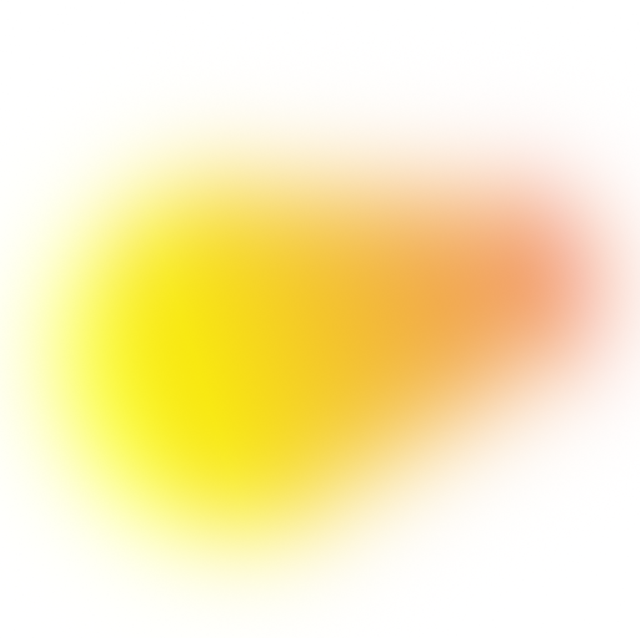
Reproduce this background procedurally as a Shadertoy shader.

```glsl
// Soft blurred blob fading from yellow to orange and peach on white.

// Signed distance to a tapered capsule from a to b, with a rounded central ridge.
float taperedCapsule(vec2 p, vec2 a, vec2 b, float ra, float rb) {
    float len = length(b - a);
    vec2 axis = (b - a) / len;
    p -= a;
    float side = dot(p, vec2(-axis.y, axis.x));
    vec2 q = vec2(sqrt(side * side + 0.0015), dot(p, axis));
    float slope = (ra - rb) / len;
    float rise = sqrt(1.0 - slope * slope);
    float along = dot(q, vec2(-slope, rise));
    if (along < 0.0) return length(q) - ra;
    if (along > rise * len) return length(q - vec2(0.0, len)) - rb;
    return dot(q, vec2(rise, slope)) - ra;
}

// Approximate Gaussian edge: 1 inside, 0 outside.
float blurredEdge(float dist, float sigma) {
    float x = dist / sigma;
    return 1.0 / (1.0 + exp(1.6 * x + 0.07 * x * x * x));
}

// Colour ramp along the slightly tilted axis of the blob.
vec3 warmRamp(float t) {
    vec3 color = mix(vec3(0.98, 0.99, 0.10), vec3(0.972, 0.91, 0.06), smoothstep(0.22, 0.42, t));
    color = mix(color, vec3(0.956, 0.773, 0.16), clamp((t - 0.42) / 0.206, 0.0, 1.0));
    color = mix(color, vec3(0.945, 0.66, 0.27), clamp((t - 0.626) / 0.184, 0.0, 1.0));
    return mix(color, vec3(0.945, 0.56, 0.42), clamp((t - 0.81) / 0.22, 0.0, 1.0));
}

float hash(vec2 p) {
    return fract(sin(dot(p, vec2(12.9898, 78.233))) * 43758.5453);
}

void mainImage(out vec4 fragColor, in vec2 fragCoord) {
    vec2 uv = fragCoord / iResolution.xy;

    // Blob coverage
    float dist = taperedCapsule(uv, vec2(0.371, 0.441), vec2(0.781, 0.55), 0.264, 0.141);
    float coverage = blurredEdge(dist, 0.08);

    // Tint over white
    vec3 color = mix(vec3(1.0), warmRamp(dot(uv, vec2(0.95, 0.3))), coverage);

    // Fine dither against banding
    color += (hash(floor(uv * 512.0)) - 0.5) / 255.0;
    fragColor = vec4(clamp(color, 0.0, 1.0), 1.0);
}
```
